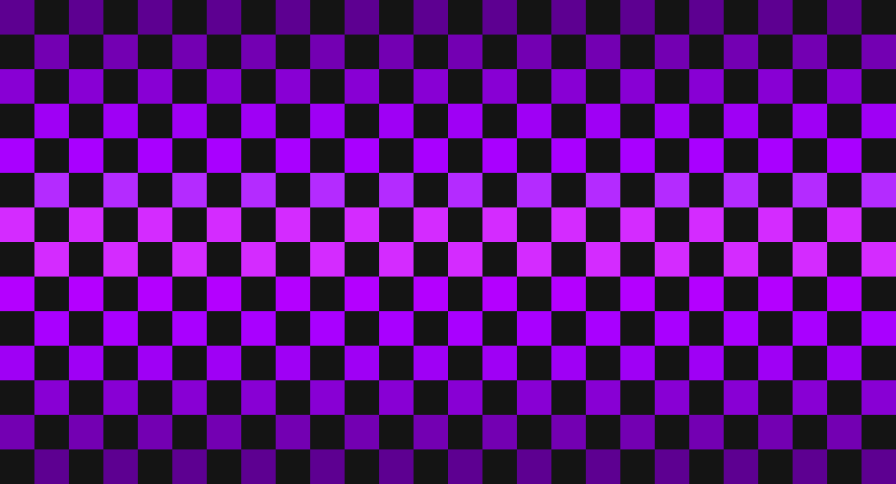
A Shadertoy shader for this pattern:

```glsl
// Checkerboard of near-black and violet squares, glowing magenta along the middle rows.

const vec2 CELLS = vec2(26.0, 14.0);   // even counts, so the board tiles
const vec3 DARK = vec3(0.078, 0.080, 0.078);

// Violet of one row, counted from the bottom.
vec3 rowColor(float row, float rowCount) {
    // Whole rows away from the centre line: 0 at the two middle rows.
    float away = abs(row + 0.5 - 0.5 * rowCount) - 0.5;
    float blue = min(1.0, 0.57 + 0.13 * (0.5 * rowCount - 1.0 - away));
    float red = 0.64 * blue + 0.19 * exp2(-1.5 * away);
    // The pale band covers three rows, one more above the centre than below.
    float band = 1.0 - step(1.5, abs(row - 0.5 * rowCount));
    return vec3(red, 0.17 * band, blue);
}

// Flat colour of one square, wrapped around the board.
vec3 cellColor(vec2 cell, vec2 cells) {
    cell = mod(cell, cells);
    float lit = mod(cell.x + cell.y + 1.0, 2.0);
    // The top-left square is lit.
    lit = mod(lit + cells.y, 2.0);
    return mix(DARK, rowColor(cell.y, cells.y), 1.0 - lit);
}

// Board colour, with edges blended over one pixel.
vec3 checkerboard(vec2 p, vec2 pixel, vec2 cells) {
    vec2 corner = floor(p + 0.5);
    vec2 t = clamp((p - corner) / pixel + 0.5, 0.0, 1.0);
    vec3 below = mix(cellColor(corner - 1.0, cells),
                     cellColor(corner - vec2(0.0, 1.0), cells), t.x);
    vec3 above = mix(cellColor(corner - vec2(1.0, 0.0), cells),
                     cellColor(corner, cells), t.x);
    return mix(below, above, t.y);
}

void mainImage(out vec4 fragColor, in vec2 fragCoord) {
    vec2 pixel = CELLS / iResolution.xy;
    fragColor = vec4(checkerboard(fragCoord * pixel, pixel, CELLS), 1.0);
}
```
